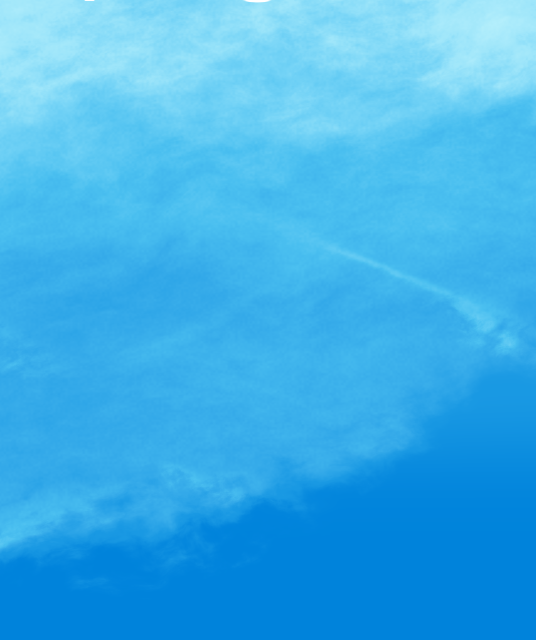
This texture is drawn by a Shadertoy shader. Its source:

```glsl
float hash(vec2 p) {
    p = fract(p * vec2(0.1031, 0.1137));
    p += dot(p, p.yx + 33.33);
    return fract((p.x + p.y) * p.x * 17.0);
}

float noise(vec2 p) {
    vec2 i = floor(p), f = fract(p);
    f = f * f * (3.0 - 2.0 * f);
    return mix(mix(hash(i), hash(i + vec2(1, 0)), f.x),
               mix(hash(i + vec2(0, 1)), hash(i + vec2(1, 1)), f.x), f.y);
}

// Fractal noise centred on zero
float fbm(vec2 p) {
    float sum = 0.0, amp = 0.5;
    for (int i = 0; i < 6; i++) {
        sum += amp * (noise(p) - 0.5);
        p = mat2(1.6, 1.2, -1.2, 1.6) * p + 7.3;
        amp *= 0.54;
    }
    return sum;
}

// Soft elliptical patch
float puff(vec2 p, vec2 centre, vec2 size) {
    vec2 d = (p - centre) / size;
    return exp(-dot(d, d));
}

// Soft line that widens from startWidth to endWidth
float streak(vec2 p, vec2 a, vec2 b, float startWidth, float endWidth) {
    vec2 ab = b - a;
    float along = dot(p - a, ab) / dot(ab, ab);
    float h = clamp(along, 0.0, 1.0);
    float d = length(p - a - ab * h) / mix(startWidth, endWidth, h);
    return exp(-d * d) * smoothstep(-0.1, 0.3, along) * smoothstep(1.15, 0.75, along);
}

// Tone to colour, from deep blue to pale cyan
vec3 skyColour(float t) {
    vec3 c = mix(vec3(0.0, 0.515, 0.86), vec3(0.10, 0.60, 0.89), smoothstep(0.0, 0.25, t));
    c = mix(c, vec3(0.21, 0.67, 0.915), clamp((t - 0.25) / 0.2, 0.0, 1.0));
    c = mix(c, vec3(0.29, 0.75, 0.94), clamp((t - 0.45) / 0.15, 0.0, 1.0));
    c = mix(c, vec3(0.46, 0.83, 0.965), clamp((t - 0.6) / 0.18, 0.0, 1.0));
    c = mix(c, vec3(0.62, 0.90, 0.98), clamp((t - 0.78) / 0.14, 0.0, 1.0));
    return mix(c, vec3(0.74, 0.95, 0.99), clamp((t - 0.92) / 0.22, 0.0, 1.0));
}

void mainImage(out vec4 fragColor, in vec2 fragCoord) {
    vec2 uv = fragCoord / iResolution.xy;
    vec2 p = fragCoord / iResolution.y;

    // Wind-drawn noise, bent by a broad warp
    float warp = fbm(p * 3.0 + 4.0);
    vec2 q = p + 0.12 * vec2(warp, fbm(p * 3.0 + 19.0));
    float broad = fbm(q * vec2(4.0, 7.0) + 2.0);
    vec2 drift = vec2(q.x + 0.5 * q.y, q.y - 0.25 * q.x);
    float wisps = fbm(drift * vec2(9.0, 24.0));
    float threads = fbm(drift * vec2(30.0, 75.0) + 11.0);
    float tufts = fbm(q * vec2(22.0, 26.0) + 31.0);
    vec2 w = uv + 0.06 * vec2(broad + tufts, wisps);

    // Brightness rising towards the top
    float tone = 0.44 + 0.15 * smoothstep(0.50, 0.70, uv.y)
               + 0.27 * smoothstep(0.67, 1.0, uv.y);

    // Ragged lower edge of the veil over clear blue
    float edge = 0.11 + 0.34 * pow(uv.x, 2.2);
    float ragged = 0.10 * broad + 0.08 * wisps + 0.09 * tufts;
    float veil = smoothstep(-0.03, 0.11, w.y - edge + ragged);
    float clearTone = 0.34 * smoothstep(0.12, 0.55, uv.y);
    tone = mix(clearTone, tone, veil);

    // Broad light and dark patches
    tone += 0.11 * puff(w, vec2(0.03, 0.91), vec2(0.18, 0.08));
    tone += 0.08 * puff(w, vec2(0.25, 0.89), vec2(0.10, 0.04));
    tone += 0.13 * puff(w, vec2(0.96, 0.95), vec2(0.15, 0.07));
    tone += 0.09 * puff(w, vec2(0.0, 0.75), vec2(0.20, 0.05));
    tone += 0.06 * puff(w, vec2(0.55, 0.82), vec2(0.25, 0.05));
    tone -= 0.09 * puff(w, vec2(0.98, 0.78), vec2(0.20, 0.05));
    tone -= 0.08 * puff(w, vec2(0.17, 0.86), vec2(0.07, 0.03));
    tone -= 0.05 * puff(w, vec2(0.27, 0.55), vec2(0.22, 0.07));
    tone += 0.06 * puff(w, vec2(0.62, 0.57), vec2(0.25, 0.06));
    tone += 0.06 * puff(w, vec2(0.52, 0.40), vec2(0.25, 0.09));

    // Contrail with its frayed tail, and fainter diagonal bands
    vec2 s = p + 0.015 * vec2(broad + tufts, wisps);
    vec2 frayed = p + 0.05 * vec2(tufts, wisps + threads);
    float broken = clamp(1.0 + 1.8 * tufts + 1.5 * threads, 0.2, 1.8);
    tone += 0.13 * streak(s, vec2(0.50, 0.622), vec2(0.745, 0.522), 0.005, 0.007);
    tone += 0.06 * streak(s, vec2(0.26, 0.70), vec2(0.55, 0.60), 0.035, 0.015);
    tone += 0.05 * streak(s, vec2(0.46, 0.57), vec2(0.16, 0.41), 0.010, 0.022);
    float tails = 0.14 * streak(frayed, vec2(0.68, 0.545), vec2(0.87, 0.46), 0.012, 0.045)
                + 0.10 * streak(frayed, vec2(0.22, 0.285), vec2(0.50, 0.195), 0.010, 0.028)
                + 0.08 * streak(frayed, vec2(0.28, 0.26), vec2(-0.10, 0.15), 0.022, 0.04)
                + 0.08 * streak(frayed, vec2(-0.06, 0.52), vec2(0.09, 0.42), 0.03, 0.025);
    tone += tails * broken;

    // Fine cloud texture, absent in the clear part
    float haze = veil * (0.55 + 0.45 * smoothstep(0.6, 0.95, uv.y));
    tone += haze * (0.14 * broad + 0.20 * wisps + 0.13 * threads + 0.12 * tufts);
    tone += 0.035 * veil * (noise(p * 260.0) - 0.5);
    vec3 colour = skyColour(tone);

    // White slivers on the top border
    float sliver = puff(uv, vec2(0.48, 1.0), vec2(0.025, 0.004))
                 + puff(uv, vec2(0.167, 1.0), vec2(0.010, 0.002));
    colour = mix(colour, vec3(1.0), smoothstep(0.25, 0.55, sliver));

    fragColor = vec4(colour, 1.0);
}
```
